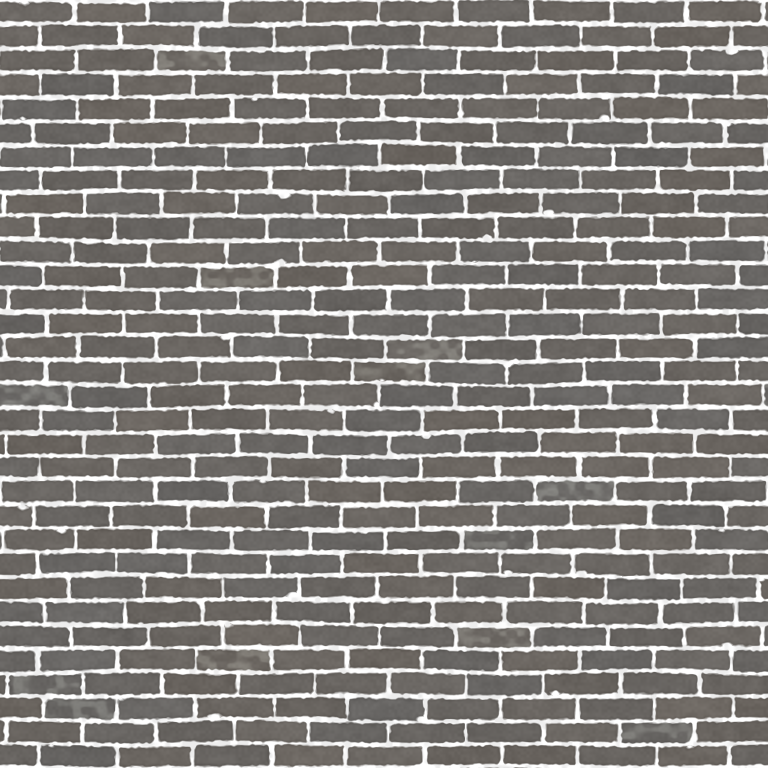
This texture is drawn by a three.js fragment shader. Its source:

```glsl
varying vec2 vUv;

const vec2 GRID = vec2(10.0, 32.0);
const vec3 BRICK = vec3(0.415, 0.400, 0.385);
const vec3 FADED = vec3(0.51, 0.50, 0.48);
const vec3 MORTAR = vec3(1.0);
const vec3 MORTAR_SHADE = vec3(0.93);
const float SOFTNESS = 0.0015;

float hash(vec2 p, float seed) {
  vec3 q = fract((p.xyx + seed * 7.13) * vec3(0.1031, 0.1030, 0.0973));
  q += dot(q, q.yzx + 33.33);
  return fract((q.x + q.y) * q.z);
}

// Value noise that wraps after a whole number of cells
float noise(vec2 uv, vec2 period, float seed) {
  vec2 p = uv * period;
  vec2 i = floor(p);
  vec2 f = fract(p);
  f = f * f * (3.0 - 2.0 * f);
  vec2 a = mod(i, period);
  vec2 b = mod(i + 1.0, period);
  return mix(mix(hash(a, seed), hash(vec2(b.x, a.y), seed), f.x),
             mix(hash(vec2(a.x, b.y), seed), hash(b, seed), f.x), f.y);
}

float roundedBox(vec2 p, vec2 halfSize, float radius) {
  vec2 d = abs(p) - halfSize + radius;
  return length(max(d, 0.0)) + min(max(d.x, d.y), 0.0) - radius;
}

// Horizontal place of a vertical joint, in cells
float joint(float column, float row) {
  return column + 0.07 * (hash(vec2(mod(column, GRID.x), row), 1.0) - 0.5);
}

// Brick outline in canvas units, negative inside
float brickDistance(vec2 p, vec2 halfSize, vec2 id) {
  float tilt = 0.016 * (hash(id, 2.0) - 0.5);
  p.y += tilt * p.x;

  // Each corner gets its own rounding
  vec2 corner = step(vec2(0.0), p);
  float rounding = hash(id + corner * vec2(37.0, 53.0), 3.0);
  float radius = mix(0.0018, 0.0075, pow(rounding, 5.0));
  float d = roundedBox(p, halfSize, radius);

  // A few bricks lose a bite from the top or bottom edge
  float side = hash(id, 4.0) < 0.5 ? -1.0 : 1.0;
  float along = clamp(3.0 * hash(id, 5.0) - 1.5, -1.0, 1.0);
  float chipSize = mix(0.002, 0.0055, hash(id, 6.0));
  chipSize = hash(id, 7.0) < 0.1 ? chipSize : -0.02;
  vec2 chip = (p - halfSize * vec2(along, side)) * vec2(0.65, 1.0);
  return max(d, chipSize - length(chip));
}

vec3 brickColor(vec2 uv, vec2 id, float d) {
  float tone = 0.030 * (hash(id, 8.0) - 0.5);
  float mottle = 0.035 * (noise(uv, vec2(60.0, 90.0), 9.0) - 0.5);
  float grain = 0.030 * (noise(uv, vec2(256.0), 10.0) - 0.5);
  float warmth = 0.014 * (hash(id, 11.0) - 0.5);
  float fade = step(0.965, hash(id, 12.0));
  fade *= smoothstep(0.35, 0.8, noise(uv, vec2(90.0, 120.0), 13.0));
  vec3 color = mix(BRICK, FADED, fade) + tone + mottle + grain;
  color += vec3(warmth, 0.0, -warmth);
  return color - 0.03 * smoothstep(-0.0045, -0.001, d);
}

void main() {
  // Courses wander slightly up and down
  float sway = 0.16 * (noise(vUv, vec2(6.0, 16.0), 14.0) - 0.5);
  float y = vUv.y * GRID.y + sway;
  float row = mod(floor(y), GRID.y);

  // Half bond with a loose shift in every course
  float shift = 0.5 * mod(row + 1.0, 2.0) + 0.22 * (hash(vec2(row, 3.0), 15.0) - 0.5);
  float x = vUv.x * GRID.x + shift;
  float column = floor(x);
  column += step(joint(column + 1.0, row), x) - step(x, joint(column, row));
  vec2 id = vec2(mod(column, GRID.x), row);

  // Brick body between its two joints
  float gapLeft = mix(0.0014, 0.0034, hash(id, 16.0));
  float gapRight = mix(0.0014, 0.0034, hash(id, 17.0));
  float left = joint(column, row) / GRID.x + gapLeft;
  float right = joint(column + 1.0, row) / GRID.x - gapRight;
  float halfHeight = 0.5 / GRID.y - mix(0.0022, 0.0033, hash(id, 18.0));
  float lift = 0.0012 * (hash(id, 19.0) - 0.5);
  vec2 p = vec2(x / GRID.x - 0.5 * (left + right), (fract(y) - 0.5) / GRID.y + lift);
  float d = brickDistance(p, vec2(0.5 * (right - left), halfHeight), id);

  // Ragged edges at two scales
  d += 0.0024 * (noise(vUv, vec2(210.0), 20.0) - 0.5);
  d += 0.0018 * (noise(vUv, vec2(80.0), 21.0) - 0.5);

  vec3 mortar = mix(MORTAR_SHADE, MORTAR, smoothstep(0.2, 0.6, noise(vUv, vec2(128.0), 22.0)));
  float cover = 1.0 - smoothstep(-SOFTNESS, SOFTNESS, d);
  gl_FragColor = vec4(mix(mortar, brickColor(vUv, id, d), cover), 1.0);
}
```
